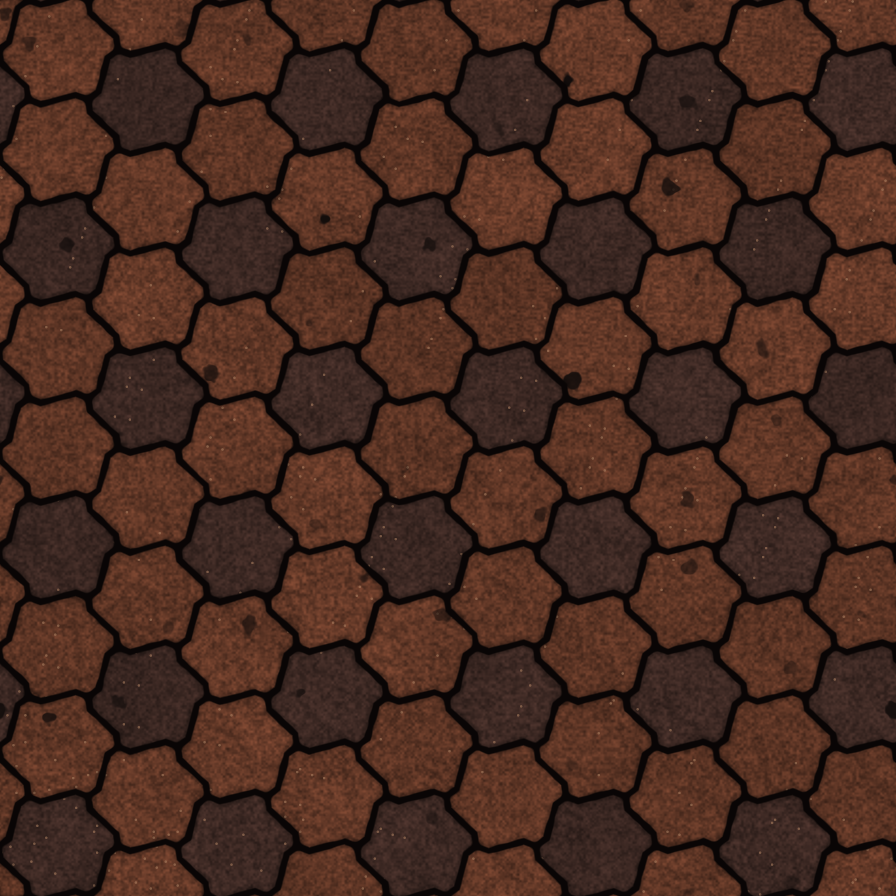
Write a WebGL 2 fragment shader that draws this pattern.

```glsl
#version 300 es
precision highp float;

uniform vec2 u_resolution;
out vec4 fragColor;

const vec2 REPEATS = vec2(10.0, 9.0);      // columns, rows; columns even, rows a multiple of 3
const vec2 LATTICE_SHIFT = vec2(0.65, 0.5);
const float COLUMN_STEP = 0.8660254;       // column spacing for a row height of 1
const float HALF_EDGE = 0.2886751;
const vec2 EDGE_BEND = vec2(0.17, 0.047);  // where the edge bends, and how far
const float JOINT_HALF_WIDTH = 0.028;
const float JOINT_SOFTNESS = 0.014;
const float JOINT_WOBBLE = 0.012;
const float CORNER_ROUNDING = 0.035;
const float TILE_VARIATION = 0.12;
const float GRAIN_STRENGTH = 0.42;
const float MOTTLE_STRENGTH = 0.24;
const float SPECK_SHARE = 0.012;
const float STAIN_SHARE = 0.4;
const vec3 BRICK = vec3(0.375, 0.213, 0.148);
const vec3 UMBER = vec3(0.232, 0.155, 0.135);
const vec3 JOINT = vec3(0.035, 0.02, 0.018);
const vec3 STAIN = vec3(0.065, 0.045, 0.04);
const vec3 SPECK = vec3(0.66, 0.49, 0.37);

float hash(vec2 p) {
  return fract(sin(dot(p, vec2(127.1, 311.7))) * 43758.5);
}

// Value noise that wraps after "period" cells
float noise(vec2 uv, float period) {
  vec2 p = uv * period;
  vec2 i = floor(p);
  vec2 f = p - i;
  f = f * f * (3.0 - 2.0 * f);
  vec2 a = mod(i, period);
  vec2 b = mod(i + 1.0, period);
  return mix(mix(hash(a), hash(vec2(b.x, a.y)), f.x),
             mix(hash(vec2(a.x, b.y)), hash(b), f.x), f.y);
}

float segment(vec2 p, vec2 a, vec2 b) {
  vec2 d = b - a;
  return length(p - a - d * clamp(dot(p - a, d) / dot(d, d), 0.0, 1.0));
}

float smoothMin(float a, float b, float k) {
  float h = max(k - abs(a - b), 0.0) / k;
  return min(a, b) - h * h * k * 0.25;
}

// S-shaped hexagon side: offset along its length, and distance to it
float edgeOffset(float t) {
  float outer = EDGE_BEND.y * (HALF_EDGE - abs(t)) / (HALF_EDGE - EDGE_BEND.x);
  return sign(t) * min(EDGE_BEND.y * abs(t) / EDGE_BEND.x, outer);
}

float edgeDistance(vec2 p) {
  vec2 end = vec2(HALF_EDGE, 0.0);
  float outer = min(segment(p, EDGE_BEND, end), segment(p, -EDGE_BEND, -end));
  return min(outer, segment(p, -EDGE_BEND, EDGE_BEND));
}

// Tile centre in xy, distance to the nearest joint line in z
vec3 findTile(vec2 p) {
  vec2 cell = vec2(2.0 * COLUMN_STEP, 1.0);
  vec2 even = floor(p / cell + 0.5) * cell;
  vec2 odd = (floor(p / cell) + 0.5) * cell;
  vec2 hexCentre = distance(p, even) < distance(p, odd) ? even : odd;
  vec2 centre = hexCentre;
  vec2 q = p - hexCentre;
  float joint = 1.0;
  for (int k = 0; k < 6; k++) {
    float angle = radians(30.0 + 60.0 * float(k));
    vec2 normal = vec2(cos(angle), sin(angle));
    vec2 e = vec2(dot(q, vec2(normal.y, -normal.x)), dot(q, normal) - 0.5);
    joint = smoothMin(joint, edgeDistance(e), CORNER_ROUNDING);
    if (abs(e.x) < HALF_EDGE && e.y > edgeOffset(e.x)) centre = hexCentre + normal;
  }
  return vec3(centre, joint);
}

void main() {
  vec2 uv = gl_FragCoord.xy / u_resolution;
  vec2 p = (uv * REPEATS - LATTICE_SHIFT) * vec2(COLUMN_STEP, 1.0);
  vec3 tile = findTile(p);
  vec2 id = mod(floor(tile.xy / vec2(COLUMN_STEP, 0.5) + 0.5), REPEATS * vec2(1.0, 2.0));
  vec2 local = p - tile.xy;

  // Every third tile is dark, each with its own brightness
  bool isDark = mod(id.y + 3.0 * id.x, 6.0) < 0.5;
  vec3 colour = isDark ? UMBER : BRICK;
  colour *= 1.0 + TILE_VARIATION * (hash(id + 3.7) - 0.5);

  // Sandy grain and broad mottling
  float rough = noise(uv, 90.0);
  float grain = 0.55 * noise(uv, 256.0) + 0.45 * noise(uv, 420.0) - 0.5;
  float mottle = 0.6 * noise(uv, 28.0) + 0.4 * rough - 0.5;
  colour *= 1.0 + GRAIN_STRENGTH * 1.6 * grain + MOTTLE_STRENGTH * mottle;

  // Pale mineral specks
  vec2 speckCell = floor(uv * 300.0);
  float speckRadius = length(fract(uv * 300.0) - 0.5);
  float speck = step(1.0 - SPECK_SHARE, hash(speckCell + 11.3));
  colour = mix(colour, SPECK, 0.6 * speck * smoothstep(0.65, 0.2, speckRadius));

  // Ragged stains on some tiles, from faint to nearly black
  vec2 spot = 0.7 * (vec2(hash(id + 21.4), hash(id + 35.8)) - 0.5);
  float radius = mix(0.03, 0.095, hash(id + 47.2));
  float ragged = length(local - spot) + 0.07 * (rough - 0.5) + 0.05 * (noise(uv, 180.0) - 0.5);
  float stain = step(hash(id + 58.6), STAIN_SHARE) * smoothstep(radius + 0.015, radius - 0.02, ragged);
  colour = mix(colour, STAIN, stain * mix(0.25, 1.0, hash(id + 63.1)));

  // Joints with worn, shaded edges
  float pixel = REPEATS.y / u_resolution.y;
  float d = tile.z + JOINT_WOBBLE * (rough - 0.5);
  colour *= mix(0.78, 1.0, smoothstep(0.03, 0.085, d));
  float softness = max(JOINT_SOFTNESS, pixel);
  float face = smoothstep(JOINT_HALF_WIDTH - 0.5 * softness, JOINT_HALF_WIDTH + softness, d);
  fragColor = vec4(mix(JOINT, colour, face), 1.0);
}
```
